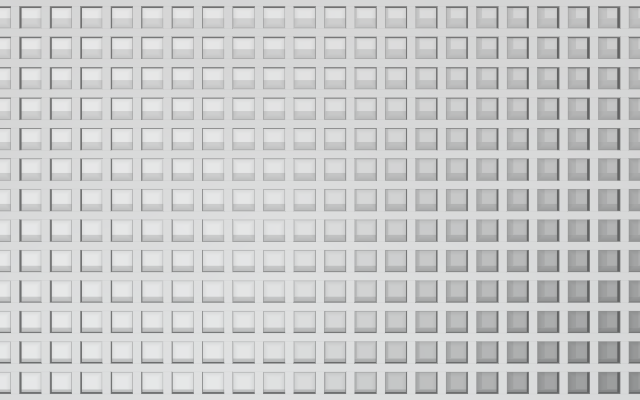
Give the GLSL for this pattern, as a Shadertoy shader.

```glsl
// Pale square lattice seen in perspective over a softly lit, shadowed floor.

// Antialiased step: 1 where d is below the limit.
float below(float d, float limit, float aa) {
    return 1.0 - smoothstep(limit - aa, limit + aa, d);
}

// Front faces of the bars: broad glow with faint seams along the rails.
float frameTone(vec2 uv, vec2 q, float halfHole, float aa) {
    float glow = exp(-3.5 * dot(uv - vec2(0.42, 0.15), uv - vec2(0.42, 0.15)));
    float seam = below(abs(abs(q.y) - halfHole), 0.012, aa);
    return 0.835 + 0.042 * glow - 0.025 * seam;
}

// Floor behind an opening, dimming to the lower right.
float floorTone(vec2 place, vec2 q, float halfHole, float aa) {
    float dim = smoothstep(0.3, 1.0, place.x) * (1.0 - 0.75 * place.y);
    float tone = 0.905 - 0.3 * dim;

    // Shadows of the bars slide across the openings.
    float lower = below(q.y + halfHole, mix(0.14, 0.34, place.y), aa);
    float leftWidth = max(place.x - 0.42, 0.0) * 0.55;
    float left = below(q.x + halfHole, leftWidth, aa) * step(0.01, leftWidth);
    float shade = max(lower * mix(0.13, 0.08, place.y), left * 0.07);
    tone -= shade * (1.0 - 0.55 * dim);

    // Soft occlusion toward the sides.
    float side = max(abs(q.x), abs(q.y));
    return tone - 0.045 * smoothstep(0.16, halfHole, side);
}

void mainImage(out vec4 fragColor, in vec2 fragCoord) {
    const float pitch = 0.07617;
    const float halfHole = 0.363;
    vec2 origin = vec2(0.0760, 0.0427);
    vec2 uv = fragCoord / iResolution.xy;
    vec2 p = fragCoord / iResolution.y;
    float aa = 0.6 / (pitch * iResolution.y);

    // Repeating cell and its place on the canvas.
    vec2 grid = (p - origin) / pitch;
    vec2 id = floor(grid + 0.5);
    vec2 q = grid - id;
    vec2 place = (id * pitch + origin) * iResolution.y / iResolution.xy;

    float tone = floorTone(place, q, halfHole, aa);

    // Inner walls face the viewer and widen away from the view centre.
    vec2 view = place - vec2(0.43, 0.5);
    vec2 depth = halfHole - q * sign(view);
    vec2 wallWidth = abs(view) * vec2(0.19, 0.13);
    float sideWall = below(depth.x, wallWidth.x, aa);
    float railWall = below(depth.y, wallWidth.y, aa);
    tone = mix(tone, 0.43 - 0.05 * place.x, sideWall);
    tone = mix(tone, 0.40 + 0.04 * place.y, railWall);

    // Thin contact line, then the bars on top.
    float edge = max(abs(q.x), abs(q.y)) - halfHole;
    tone = mix(tone, 0.56, 0.55 * below(abs(edge + 0.012), 0.012, aa));
    tone = mix(frameTone(uv, q, halfHole, aa), tone, below(edge, 0.0, aa));

    // Slight uneven lighting and a cool tint near the bottom.
    tone += 0.004 * sin(9.0 * p.x + 3.0 * p.y) * sin(7.0 * p.y - 2.0 * p.x);
    vec3 coolTint = vec3(-0.003, 0.002, 0.003) * (1.2 - uv.y);
    fragColor = vec4(vec3(tone) + coolTint, 1.0);
}
```
